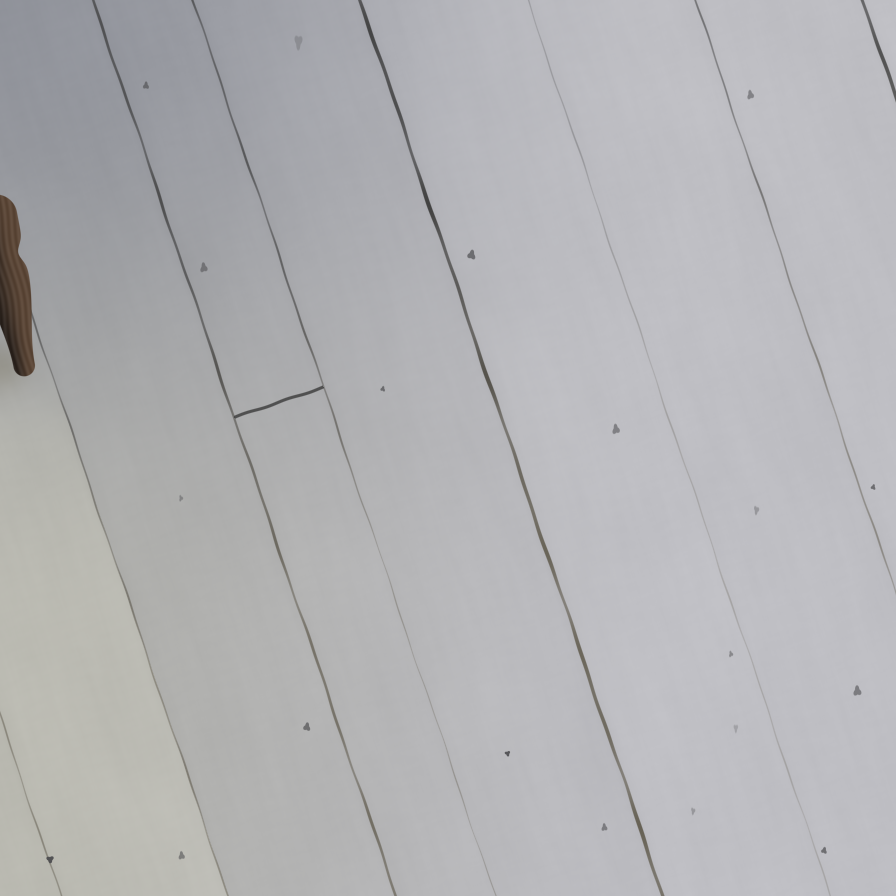
Give the GLSL for this texture, as a WebGL 2 fragment shader.

```glsl
#version 300 es
precision highp float;
// Painted floorboards running diagonally, with worn seams, one butt joint,
// scattered nail holes and the foot of a turned wooden leg at the left edge.
// Boards are bands of a sheared coordinate; wear comes from layered sines.

uniform vec2 u_resolution;
out vec4 fragColor;

const float SLANT = 0.338;          // sideways run of a seam per unit of descent
const float PITCH = 0.187;          // width of a full board, measured along x
const float NARROW_LEFT = 0.104;    // the one narrow board
const float NARROW_RIGHT = 0.215;
const float JOINT_ALONG = 0.525;    // butt joint, measured along the boards
const int SEAMS = 8;
const float SEAM_HALF[SEAMS] = float[](0.0010, 0.0011, 0.0017, 0.0013, 0.0023, 0.0009, 0.0011, 0.0024);
const float SEAM_DEPTH[SEAMS] = float[](0.60, 0.65, 0.85, 0.75, 1.00, 0.30, 0.60, 1.00);
const float SPECK_CELLS = 8.0;
const float SPECK_CHANCE = 0.42;

const vec3 PAINT_BRIGHT = vec3(0.745, 0.745, 0.765);
const vec3 PAINT_WARM = vec3(0.685, 0.685, 0.670);
const vec3 PAINT_SHADE = vec3(0.575, 0.585, 0.615);
const vec3 GAP_DARK = vec3(0.25, 0.25, 0.25);
const vec3 GAP_DUSTY = vec3(0.40, 0.38, 0.33);
const vec3 SPECK_COLOR = vec3(0.30, 0.30, 0.31);
const vec3 WOOD_DARK = vec3(0.17, 0.14, 0.12);
const vec3 WOOD_LIGHT = vec3(0.36, 0.28, 0.22);

float hash(vec2 p) {
    vec3 q = fract(vec3(p.xyx) * 0.1031);
    q += dot(q, q.yzx + 33.33);
    return fract((q.x + q.y) * q.z);
}

// Layered, rotated sines, roughly -1 to 1
float layeredSines(vec2 p) {
    float sum = 0.0, weight = 0.5;
    for (int i = 0; i < 5; i++) {
        sum += weight * sin(p.x + 1.7 * sin(p.y)) * cos(p.y - 1.3 * sin(p.x * 0.7));
        p = mat2(1.5, 1.1, -1.1, 1.5) * p + 2.3;
        weight *= 0.6;
    }
    return sum;
}

float stroke(float dist, float halfWidth, float px) {
    return 1.0 - smoothstep(halfWidth - px, halfWidth + px, abs(dist));
}

float seamPosition(int i) {
    return i < 3 ? NARROW_LEFT + float(i - 2) * PITCH : NARROW_RIGHT + float(i - 3) * PITCH;
}

// Small dark holes and faint scuffs, at most one per cell
float specks(vec2 p, float px) {
    vec2 cell = floor(p * SPECK_CELLS);
    if (hash(cell + 17.0) > SPECK_CHANCE) return 0.0;
    vec2 center = cell + 0.15 + 0.7 * vec2(hash(cell + 3.0), hash(cell + 41.0));
    vec2 d = p - center / SPECK_CELLS;
    float kind = hash(cell + 71.0);
    d.y *= mix(0.5, 1.0, kind);
    float radius = mix(0.0018, 0.0042, hash(cell + 7.0));
    float ragged = radius * (1.0 + 0.25 * sin(3.0 * atan(d.y, d.x) + 6.0 * kind));
    return stroke(length(d), ragged, px) * mix(0.25, 0.95, kind);
}

void main() {
    vec2 uv = gl_FragCoord.xy / u_resolution;
    float px = 0.75 / min(u_resolution.x, u_resolution.y);
    float drop = 1.0 - uv.y;
    vec2 grain = normalize(vec2(SLANT, 1.0));
    float across = uv.x - SLANT * drop;
    float along = dot(vec2(uv.x, drop), grain);
    vec2 floorPos = vec2(across * grain.y, along);

    // Paint: shaded upper left, warm lower left, bright cool right
    vec3 leftTone = mix(PAINT_WARM, PAINT_SHADE, smoothstep(0.3, 1.0, uv.y));
    vec3 color = mix(leftTone, PAINT_BRIGHT, smoothstep(0.0, 0.78, uv.x));
    color += vec3(0.045, 0.043, 0.025) * step(across, seamPosition(1)) * smoothstep(0.62, 0.5, uv.y);

    // Tone per board, cloudy patches, long grain and fine brushing
    float board = 0.0;
    for (int i = 0; i < SEAMS; i++) board += step(seamPosition(i), across);
    color += 0.014 * (hash(vec2(board, 5.0)) - 0.5);
    color += 0.011 * layeredSines(floorPos * vec2(16.0, 9.0) + board);
    color += 0.006 * layeredSines(floorPos * vec2(150.0, 14.0) + 3.0 * board);
    color += 0.004 * layeredSines(floorPos * vec2(60.0, 190.0));

    // Seams with uneven width, dustier towards the bottom
    vec3 gapColor = mix(GAP_DARK, GAP_DUSTY, smoothstep(0.3, 0.8, along));
    for (int i = 0; i < SEAMS; i++) {
        float phase = float(i) * 2.4;
        float wobble = 0.0007 * sin(along * 31.0 + phase) + 0.0003 * sin(along * 97.0 + phase);
        float dist = (across - seamPosition(i)) * grain.y + wobble;
        float wear = 0.82 + 0.18 * sin(along * 13.0 + phase) * sin(along * 47.0 - phase);
        if (i == 3) wear *= mix(1.0, 0.55, smoothstep(0.5, 0.75, along));
        float depth = SEAM_DEPTH[i] * wear;
        color -= 0.03 * depth * exp(-abs(dist) / 0.004);
        color = mix(color, gapColor, depth * stroke(dist, SEAM_HALF[i] * wear, px));
    }

    // Butt joint across the narrow board
    float inNarrow = step(NARROW_LEFT, across) * step(across, NARROW_RIGHT);
    float jointDist = along - JOINT_ALONG + 0.0006 * sin(across * 120.0);
    color = mix(color, GAP_DARK, 0.85 * inNarrow * stroke(jointDist, 0.0017, px));

    color = mix(color, SPECK_COLOR, specks(uv, px));

    // Turned leg: tapered shaft with one ring, and its soft warm shadow
    vec2 foot = vec2(0.027, 0.592), legAxis = normalize(vec2(-0.19, 1.0));
    vec2 rel = uv - foot;
    float height = dot(rel, legAxis);
    float side = dot(rel, vec2(legAxis.y, -legAxis.x));
    float radius = 0.012 + 0.012 * smoothstep(0.0, 0.10, height) - 0.007 * exp(-pow((height - 0.125) / 0.012, 2.0));
    float legDist = length(vec2(side, height - clamp(height, 0.0, 0.17))) - radius;
    color -= vec3(0.06, 0.07, 0.10) * exp(-dot(rel + vec2(0.025, 0.0), rel + vec2(0.025, 0.0)) / 0.0008);
    vec3 wood = mix(WOOD_DARK, WOOD_LIGHT, smoothstep(-1.0, 0.6, side / radius));
    wood += 0.03 * sin(side * 900.0 + 2.0 * sin(height * 60.0));
    color = mix(color, wood, 1.0 - smoothstep(-px, px, legDist));

    fragColor = vec4(clamp(color, 0.0, 1.0), 1.0);
}
```
